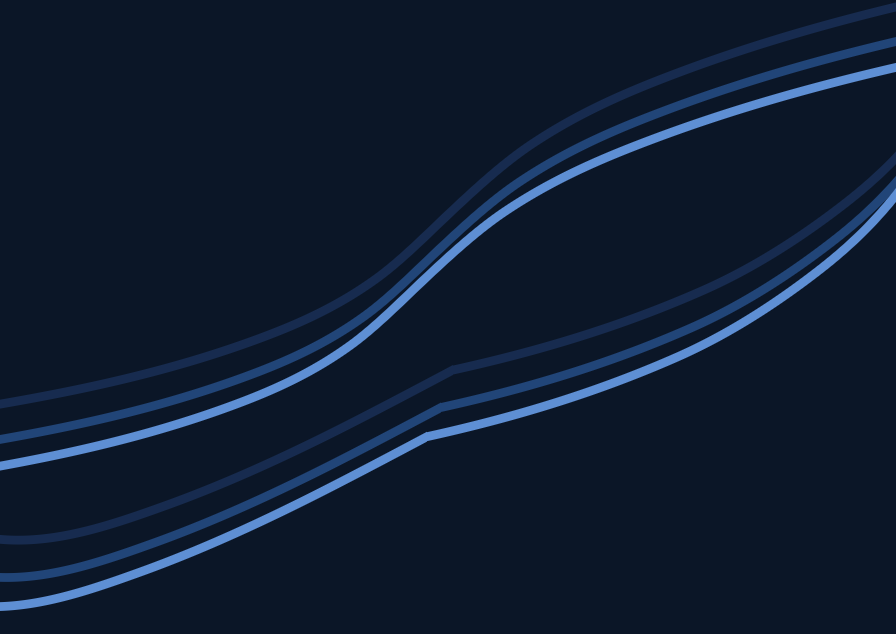
Write a Shadertoy shader that draws this background.

```glsl
// Two families of three flowing ribbons on a deep navy ground.
// Each family shifts one smooth curve, made of cubic Hermite spans,
// and strokes it by its slope-corrected distance, back to front.

#define GRID vec2(768.0, 543.0)
#define STROKE_WIDTH 7.5
#define MIDDLE_SHIFT vec2(12.0, 25.0)
#define BACK_SHIFT vec2(22.0, 57.0)
#define NAVY vec3(0.043, 0.086, 0.153)
#define BACK_BLUE vec3(0.09, 0.17, 0.31)
#define MIDDLE_BLUE vec3(0.13, 0.27, 0.47)
#define FRONT_BLUE vec3(0.37, 0.56, 0.83)

const int KNOTS = 8;

// Knots hold x, height and slope, in grid units
const vec3 UPPER_CURVE[KNOTS] = vec3[KNOTS](
    vec3(-60.0, 133.5, 0.165), vec3(-30.0, 138.5, 0.17),
    vec3(200.0, 196.0, 0.37),  vec3(300.0, 247.0, 0.72),
    vec3(365.0, 305.0, 0.94),  vec3(433.0, 362.0, 0.67),
    vec3(560.0, 424.0, 0.375), vec3(800.0, 492.5, 0.22));

// The repeated knot makes the corner
const vec3 LOWER_CURVE[KNOTS] = vec3[KNOTS](
    vec3(-30.0, 25.0, -0.14), vec3(120.0, 53.0, 0.36),
    vec3(280.0, 124.0, 0.51), vec3(366.0, 169.0, 0.53),
    vec3(366.0, 169.0, 0.22), vec3(580.0, 237.0, 0.44),
    vec3(700.0, 310.0, 0.77), vec3(768.0, 376.0, 1.25));

// Distance from p to the curve through the knots
float curveDistance(vec2 p, vec3 knots[KNOTS]) {
    vec3 a = knots[0];
    vec3 b = knots[1];
    for (int i = 1; i < KNOTS - 1; i++) {
        if (p.x >= knots[i].x) {
            a = knots[i];
            b = knots[i + 1];
        }
    }
    float span = b.x - a.x;
    float t = (p.x - a.x) / span;
    float rise = b.y - a.y;
    float c2 = 3.0 * rise - span * (2.0 * a.z + b.z);
    float c3 = span * (a.z + b.z) - 2.0 * rise;
    float height = a.y + t * (span * a.z + t * (c2 + t * c3));
    float slope = a.z + t * (2.0 * c2 + 3.0 * t * c3) / span;
    return abs(p.y - height) / sqrt(1.0 + slope * slope);
}

// Antialiased coverage of both strokes
float ribbonMask(vec2 p, float pixel) {
    float d = min(curveDistance(p, UPPER_CURVE),
                  curveDistance(p, LOWER_CURVE));
    return clamp(0.5 + (0.5 * STROKE_WIDTH - d) / pixel, 0.0, 1.0);
}

void mainImage(out vec4 fragColor, in vec2 fragCoord) {
    vec2 p = fragCoord / iResolution.xy * GRID;
    float pixel = GRID.x / iResolution.x;

    // Layers from back to front
    vec3 color = NAVY;
    color = mix(color, BACK_BLUE, ribbonMask(p - BACK_SHIFT, pixel));
    color = mix(color, MIDDLE_BLUE, ribbonMask(p - MIDDLE_SHIFT, pixel));
    color = mix(color, FRONT_BLUE, ribbonMask(p, pixel));
    fragColor = vec4(color, 1.0);
}
```
